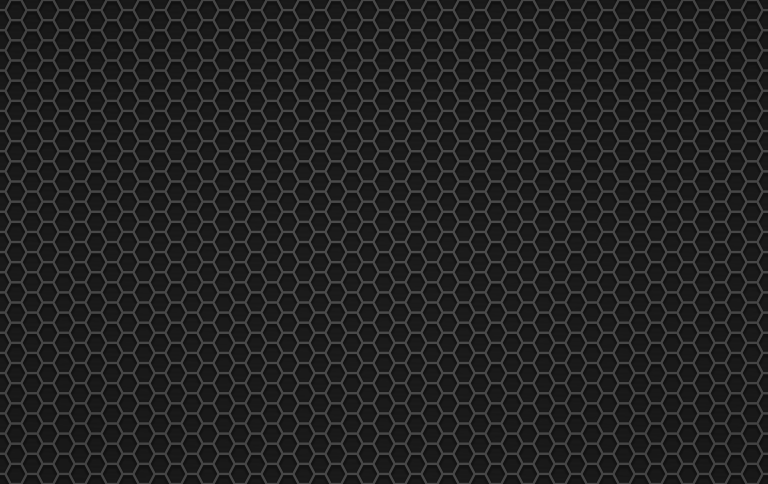
A WebGL 2 fragment shader for this pattern:

```glsl
#version 300 es
precision highp float;
// Dark honeycomb mesh: flat-topped hexagons in staggered columns, drawn from
// the distance to the nearest cell border. Grey wires cast a soft shadow on a
// faintly brushed plate; all shading is periodic, so the canvas tiles.

#define COLUMN_PAIRS 24.0   // repeats across, two staggered columns each
#define ROWS 24.0           // repeats down
#define WIRE_WIDTH 0.12     // in row heights
#define SHADOW_DROP 0.10    // shadow offset, in row heights
#define SHADOW_SOFT 0.16
#define SHADOW_DEPTH 0.30
#define GRAIN 0.005
#define VIGNETTE 0.12
#define PLATE_COLOR vec3(0.102)
#define WIRE_COLOR vec3(0.285)

uniform vec2 u_resolution;
out vec4 fragColor;

const float TAU = 6.2831853;

// Signed distance inside one hexagon centred at the origin, positive inside.
float hexInside(vec2 p, vec2 cell) {
    p = abs(p);
    vec2 slantNormal = normalize(vec2(0.5 * cell.y, cell.x / 6.0));
    float slant = dot(0.25 * cell - p, slantNormal);
    return min(0.5 * cell.y - p.y, slant);
}

// Distance to the nearest border of the two interleaved hexagon lattices.
float borderDistance(vec2 p, vec2 cell) {
    vec2 a = (fract(p / cell) - 0.5) * cell;
    vec2 b = (fract(p / cell + 0.5) - 0.5) * cell;
    return max(hexInside(a, cell), hexInside(b, cell));
}

// Fine horizontal streaks; whole frequencies make them wrap.
float brushedGrain(vec2 uv) {
    float streaks = sin(TAU * (67.0 * uv.y + 2.0 * uv.x))
                  + sin(TAU * (89.0 * uv.y - 5.0 * uv.x) + 1.7)
                  + sin(TAU * (113.0 * uv.y + 9.0 * uv.x) + 4.1);
    return streaks / 3.0;
}

void main() {
    vec2 uv = gl_FragCoord.xy / u_resolution;

    // Lengths are measured in row heights.
    float aspect = u_resolution.x / u_resolution.y;
    vec2 cell = vec2(aspect * ROWS / COLUMN_PAIRS, 1.0);
    vec2 p = uv * vec2(COLUMN_PAIRS, ROWS) * cell;
    float pixel = ROWS / u_resolution.y;

    // Plate with grain and the shadow falling below each wire.
    float halfWire = 0.5 * WIRE_WIDTH;
    float shadowDistance = borderDistance(p + vec2(0.0, SHADOW_DROP), cell);
    float shadow = 1.0 - smoothstep(halfWire, halfWire + SHADOW_SOFT, shadowDistance);
    vec3 plate = PLATE_COLOR + GRAIN * brushedGrain(uv);
    plate *= 1.0 - SHADOW_DEPTH * shadow;

    // Wire mesh with smoothed edges.
    float border = borderDistance(p, cell);
    float wire = 1.0 - smoothstep(halfWire - 0.6 * pixel, halfWire + 0.6 * pixel, border);
    vec3 color = mix(plate, WIRE_COLOR, wire);

    // Gentle periodic darkening toward the canvas edges.
    vec2 rim = 0.5 + 0.5 * cos(TAU * uv);
    color *= 1.04 - VIGNETTE * 0.5 * (rim.x + rim.y);

    fragColor = vec4(color, 1.0);
}
```
